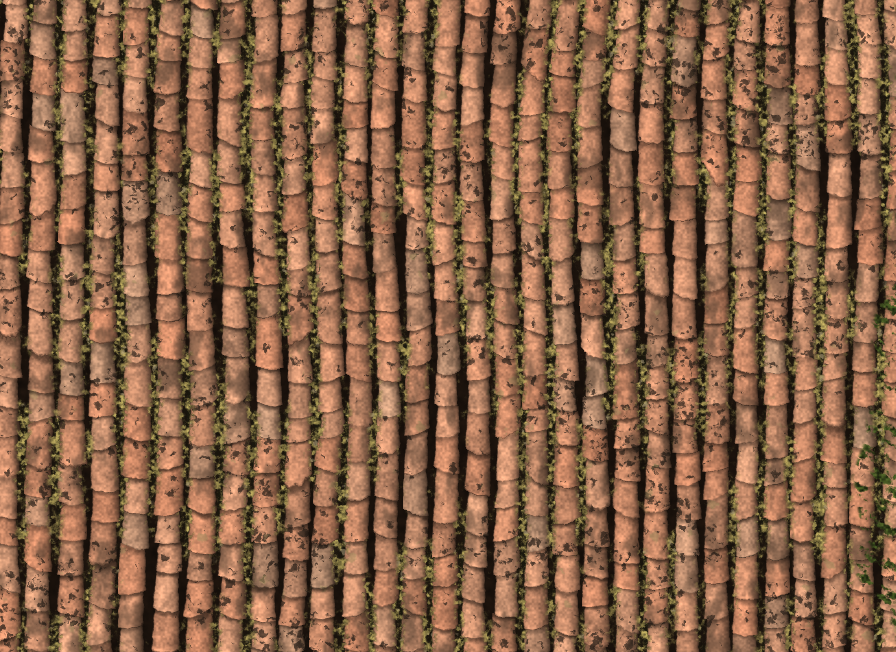
Reproduce this texture procedurally as a Shadertoy shader.

```glsl
// Weathered clay roof: leaning columns of overlapping barrel tiles, lit from the left.
// Each column is cut into uneven tiles with their own width, shift and tint; value noise
// and ragged scattered discs add stains, lichen, and the moss in the shaded gutters.

#define COLUMNS 29.3
#define TILE_LENGTH 1.2
#define TILE_HALF_WIDTH 0.40
#define TAPER 0.06
#define LIP_CURVE 0.42
#define LEAN 0.8
#define MOSS_AMOUNT 0.53
#define SPOT_AMOUNT 0.62

const vec3 CLAY = vec3(0.80, 0.58, 0.45);
const vec3 RED_CLAY = vec3(0.77, 0.51, 0.38);
const vec3 GREY_CLAY = vec3(0.65, 0.53, 0.43);
const vec3 SHADOW = vec3(0.09, 0.06, 0.04);
const vec3 LICHEN = vec3(0.17, 0.13, 0.10);
const vec3 MOSS = vec3(0.40, 0.36, 0.20);
const vec3 DEBRIS = vec3(0.62, 0.56, 0.44);
const vec3 LEAF = vec3(0.24, 0.30, 0.12);

float hash(vec2 p) {
    vec3 q = fract(vec3(p.xyx) * 0.1031);
    q += dot(q, q.yzx + 33.33);
    return fract((q.x + q.y) * q.z);
}

float noise(vec2 p) {
    vec2 i = floor(p), f = fract(p);
    f = f * f * (3.0 - 2.0 * f);
    return mix(mix(hash(i), hash(i + vec2(1, 0)), f.x),
               mix(hash(i + vec2(0, 1)), hash(i + vec2(1, 1)), f.x), f.y);
}

// Octaves are turned as well as scaled, which hides the lattice
float fbm(vec2 p) {
    float sum = 0.0, amp = 0.53;
    for (int i = 0; i < 4; i++) {
        sum += amp * noise(p);
        p = mat2(1.6, 1.2, -1.2, 1.6) * p + 17.1;
        amp *= 0.5;
    }
    return sum;
}

// Coverage of randomly placed discs, one candidate per unit cell
float spots(vec2 p, float density, float soft) {
    vec2 cell = floor(p);
    float cover = 0.0;
    for (int y = -1; y <= 1; y++)
    for (int x = -1; x <= 1; x++) {
        vec2 c = cell + vec2(x, y);
        vec2 centre = c + vec2(hash(c + 3.7), hash(c + 41.3));
        float radius = 0.1 + 0.42 * pow(hash(c + 9.1), 2.0);
        float present = step(hash(c + 77.7), density);
        float edge = length(p - centre) - radius;
        cover = max(cover, present * (1.0 - smoothstep(-soft, soft, edge)));
    }
    return cover;
}

void mainImage(out vec4 fragColor, in vec2 fragCoord) {
    // One unit is the pitch between columns
    float pixel = COLUMNS / iResolution.x;
    vec2 p = fragCoord * pixel;
    float grain = noise(p * 14.0);
    float fine = fbm(p * 4.0);
    vec2 ragged = vec2(fbm(p * 6.0 + 8.0), fbm(p * 6.0 + 90.0)) - 0.5;

    // Column, with a shared lean and a slight wander of its own
    float x = p.x + LEAN * (noise(p * vec2(0.1, 0.12) + 5.0) - 0.5);
    float column = floor(x);
    float across = fract(x) - 0.5;
    across += 0.12 * (noise(vec2(column * 7.3, p.y * 0.25)) - 0.5);

    // Tile along the column: 0 at the lower lip, 1 where the next one covers it
    float along = p.y / TILE_LENGTH + 9.0 * hash(vec2(column, 2.0));
    along += 0.75 * noise(vec2(column * 5.1, along * 0.75));
    along += 0.7 * across * (noise(vec2(column * 3.7, p.y * 0.7)) - 0.5);
    along -= LIP_CURVE * across * across + 0.1 * ragged.x;
    vec2 tile = vec2(column, floor(along));
    float t = fract(along);
    float tint = hash(tile + 11.0);
    float age = hash(tile + 57.0);

    // Round profile of the tile
    across += 0.11 * (hash(tile + 23.0) - 0.5) + 0.08 * (t - 0.5) * (age - 0.5);
    float halfWidth = TILE_HALF_WIDTH + TAPER * (0.5 - t) + 0.06 * (tint - 0.5);
    halfWidth += 0.08 * ragged.y;
    float n = clamp(across / halfWidth, -1.0, 1.0);
    float light = clamp(0.30 + 0.76 * sqrt(1.0 - n * n) - 0.28 * n, 0.0, 1.08);
    float lipDepth = 0.25 + 0.4 * hash(tile + 35.0);
    light *= 1.0 - lipDepth * smoothstep(0.84, 1.0, t);
    light *= mix(1.0 - lipDepth, 1.0, smoothstep(0.0, 1.3 * pixel, t));
    light *= 1.0 + 0.06 * (1.0 - smoothstep(0.08, 0.2, t));

    // Clay tint, weathering and stains
    vec3 clay = mix(CLAY, RED_CLAY, tint);
    clay = mix(clay, GREY_CLAY, 0.6 * smoothstep(0.78, 1.0, age));
    clay *= 0.88 + 0.18 * hash(tile + 91.0) + 0.42 * (fine - 0.5) + 0.24 * (grain - 0.5);
    float stain = smoothstep(0.54, 0.76, fbm(p * vec2(1.5, 0.9) + 31.0));
    clay = mix(clay, LICHEN * 1.9, 0.55 * stain);
    vec3 color = mix(SHADOW, clay, light);

    // Ragged dark lichen gathered in patches, and a few pale rosettes
    float patchy = smoothstep(0.42, 0.85, noise(p * 0.6 + 70.0));
    float dark = spots(p * 4.0 + 1.7 * ragged, SPOT_AMOUNT * patchy + 0.07, 0.17);
    color = mix(color, LICHEN * (0.5 + 0.5 * light + 0.4 * (grain - 0.5)), 0.75 * dark);
    float pale = spots(p * 3.1 + 50.0 + ragged, 0.04, 0.15);
    color = mix(color, vec3(0.60, 0.52, 0.35) * light, 0.5 * pale);

    // Gutter: deep shade right of each tile, speckled moss and debris elsewhere
    float mossField = fbm(vec2(p.x * 0.9, p.y * 0.45) + 12.0) + 0.25 * ragged.x;
    float moss = smoothstep(MOSS_AMOUNT - 0.16, MOSS_AMOUNT + 0.08, mossField);
    float speckle = fbm(p * 8.0 + 40.0);
    vec3 growth = MOSS * (0.25 + 1.7 * smoothstep(0.28, 0.75, speckle) * (0.45 + 0.6 * grain));
    growth = mix(growth, DEBRIS, 0.6 * spots(p * 6.0 + ragged, 0.14, 0.15));
    float shade = across > 0.0 ? 0.55 : 1.0;
    vec3 gutter = mix(SHADOW * (0.7 + 0.8 * fine), growth, moss * shade);
    float outside = smoothstep(-pixel, pixel, abs(across) - halfWidth);
    color = mix(color, gutter, outside);

    // Moss creeping over the tile edges
    float creep = smoothstep(0.2, 0.0, halfWidth - abs(across)) * moss;
    color = mix(color, growth, creep * smoothstep(0.42, 0.6, speckle) * 0.9);

    // Leafy branch reaching in at the right side
    vec2 uv = fragCoord / iResolution.xy;
    float reach = 0.04 * smoothstep(0.02, 0.12, uv.y) * (1.0 - smoothstep(0.45, 0.6, uv.y));
    float branch = smoothstep(-0.004, 0.004, uv.x - 1.0 + reach * (0.4 + noise(p * 0.7)));
    float leaves = spots(p * vec2(2.0, 3.0) + p.yx + ragged, 0.85, 0.15);
    color = mix(color, LEAF * (0.4 + grain), branch * leaves);

    fragColor = vec4(clamp(color, 0.0, 1.0), 1.0);
}
```
